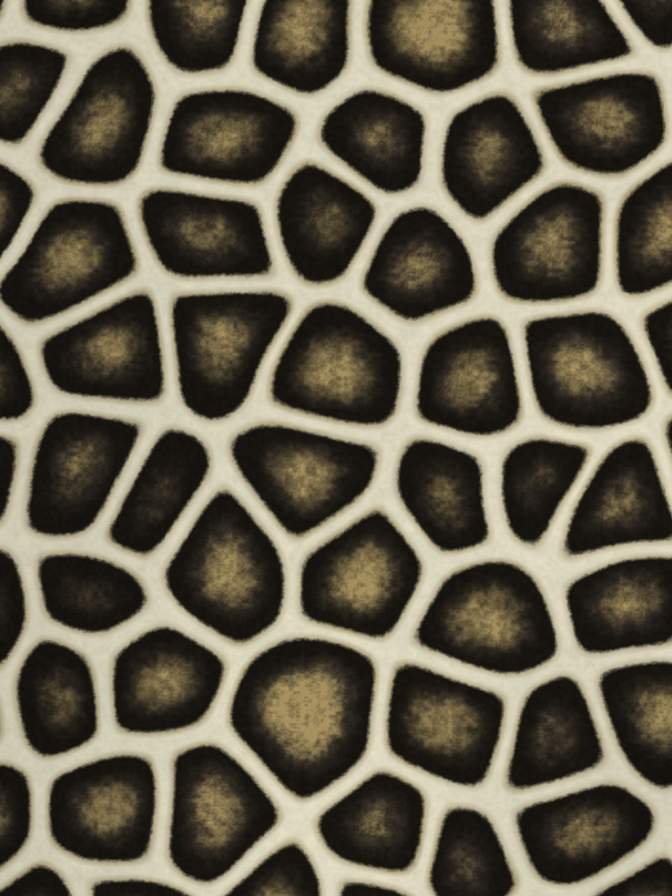
A WebGL 2 fragment shader for this texture:

```glsl
#version 300 es
precision highp float;
// Giraffe-like plush: dark rounded cells with glowing centres on a cream ground.

#define CELLS_HIGH 7.5
#define JITTER 0.76
#define HALF_GAP 0.08
#define EDGE_BLUR 0.022
#define CORNER_SHARPNESS 17.0
#define GLOW_SHARPNESS 7.0
#define WARP 0.09
#define PILE_SCALE 30.0

uniform vec2 u_resolution;
out vec4 fragColor;

const vec3 DARK = vec3(0.088, 0.078, 0.062);
const vec3 UMBER = vec3(0.42, 0.36, 0.29);
const vec3 OLIVE = vec3(0.63, 0.55, 0.36);
const vec3 KHAKI = vec3(0.62, 0.57, 0.42);
const vec3 CREAM = vec3(0.85, 0.83, 0.735);

float hash(vec2 p) {
    return fract(sin(dot(p, vec2(127.1, 311.7))) * 43758.5453);
}

float noise(vec2 p) {
    vec2 i = floor(p), f = fract(p);
    f = f * f * (3.0 - 2.0 * f);
    return mix(mix(hash(i), hash(i + vec2(1, 0)), f.x),
               mix(hash(i + vec2(0, 1)), hash(i + vec2(1, 1)), f.x), f.y);
}

// Two octaves, centred on zero
float pile(vec2 p) {
    return 0.6 * noise(p) + 0.4 * noise(p * 2.1 + 17.3) - 0.5;
}

// Jittered cell centre, with every other row shifted by half a cell
vec2 site(vec2 cell) {
    vec2 random = vec2(hash(cell), hash(cell + 57.3)) - 0.5;
    return cell + 0.5 + JITTER * random + vec2(0.5 * mod(cell.y, 2.0), 0.0);
}

// x: rounded distance to the cell border, y: softer depth for the glow
vec2 cellDepth(vec2 p, out vec2 nearestCell) {
    vec2 base = floor(p), toNearest = vec2(0.0);
    float best = 1e3;
    for (int y = -2; y <= 2; y++)
    for (int x = -2; x <= 2; x++) {
        vec2 cell = base + vec2(x, y);
        vec2 toSite = site(cell) - p;
        float d = dot(toSite, toSite);
        if (d < best) {
            best = d;
            toNearest = toSite;
            nearestCell = cell;
        }
    }
    vec2 sum = vec2(0.0);
    vec2 sharpness = vec2(CORNER_SHARPNESS, GLOW_SHARPNESS);
    for (int y = -2; y <= 2; y++)
    for (int x = -2; x <= 2; x++) {
        if (x == 0 && y == 0) continue;
        vec2 toSite = site(nearestCell + vec2(x, y)) - p;
        float border = dot(0.5 * (toNearest + toSite), normalize(toSite - toNearest));
        sum += exp(-sharpness * border);
    }
    return -log(sum) / sharpness;
}

void main() {
    vec2 p = gl_FragCoord.xy / u_resolution.y * CELLS_HIGH + vec2(3.0, 5.0);

    // Gently bent sides and fuzzy outlines
    vec2 bend = vec2(noise(p * 1.7 + 4.0), noise(p * 1.7 + 31.0)) - 0.5;
    vec2 cell;
    vec2 depth = cellDepth(p + WARP * bend, cell);
    float fine = pile(p * PILE_SCALE);
    float coarse = pile(p * PILE_SCALE * 0.35 + 9.0);
    float edge = depth.x - HALF_GAP + 0.022 * fine + 0.03 * (noise(p * 1.3 + 70.0) - 0.5);

    // Cream ground, stained khaki beside the cells
    float stain = smoothstep(-0.07, 0.005, edge) * (0.45 + 0.65 * noise(p * 2.2 + 12.0));
    vec3 ground = mix(CREAM, KHAKI, clamp(stain, 0.0, 1.0));
    ground *= 1.0 + 0.07 * fine + 0.06 * coarse;

    // Dark cell, mottled towards a warm centre
    float glow = smoothstep(0.04, 0.33, depth.y + 0.06 * coarse);
    glow = pow(glow, 1.5) * (1.0 + 0.55 * fine + 0.25 * coarse);
    float warmth = smoothstep(0.1, 0.6, glow + 0.25 * (hash(cell + 8.1) - 0.5));
    vec3 patchColor = mix(DARK, mix(UMBER, OLIVE, warmth), clamp(glow, 0.0, 1.0));
    patchColor += 0.035 * fine;

    vec3 color = mix(ground, patchColor, smoothstep(-EDGE_BLUR, EDGE_BLUR, edge));
    color *= 0.94 + 0.1 * noise(p * 0.35 + 3.0);
    fragColor = vec4(clamp(color, 0.0, 1.0), 1.0);
}
```
